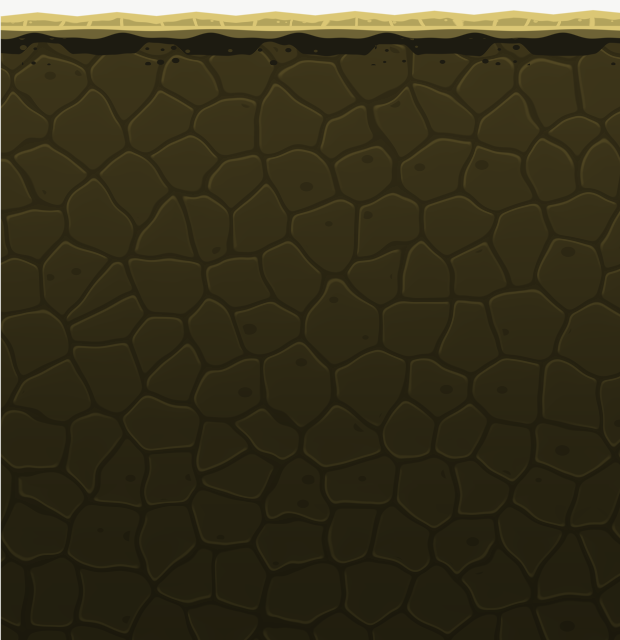
This texture is drawn by a Shadertoy shader. Its source:

```glsl
// Cracked underground stone wall below a dark soil seam and a pale sandy crust.

const vec2 STONE_SIZE = vec2(0.096, 0.080);
const vec3 SKY = vec3(0.97, 0.97, 0.96);
const vec3 SAND = vec3(0.86, 0.78, 0.46);
const vec3 SAND_STONE = vec3(0.70, 0.64, 0.36);
const vec3 OLIVE = vec3(0.43, 0.39, 0.21);
const vec3 SOIL = vec3(0.115, 0.105, 0.065);
const vec3 STONE_TOP = vec3(0.236, 0.206, 0.100);
const vec3 STONE_DEEP = vec3(0.130, 0.117, 0.056);

float hash(vec2 p) {
    return fract(sin(dot(p, vec2(127.1, 311.7))) * 43758.5453);
}

vec2 hash2(vec2 p) {
    return vec2(hash(p), hash(p + 19.7));
}

float noise(vec2 p) {
    vec2 i = floor(p), f = fract(p);
    f = f * f * (3.0 - 2.0 * f);
    return mix(mix(hash(i), hash(i + vec2(1, 0)), f.x),
               mix(hash(i + vec2(0, 1)), hash(i + vec2(1, 1)), f.x), f.y);
}

// 0 at each repeat of a peak, 1 halfway between
float triangle(float x, float peak, float period) {
    return 2.0 * abs(fract((x - peak) / period + 0.5) - 0.5);
}

// Antialiased mask: 1 where d is positive
float cover(float d, float aa) {
    return smoothstep(-aa, aa, d);
}

vec2 stoneSeed(vec2 cell) {
    vec2 jitter = 0.78 * (hash2(cell) - 0.5);
    return (cell + 0.5 + jitter + vec2(0.5 * mod(cell.y, 2.0), 0.0)) * STONE_SIZE;
}

// Rounded distance to the stone border (x) and the border's direction (yz)
vec3 stoneBorder(vec2 p) {
    vec2 base = floor(p / STONE_SIZE), home = vec2(0.0);
    float nearest = 9.0;
    for (int j = -2; j <= 2; j++)
    for (int i = -2; i <= 2; i++) {
        vec2 seed = stoneSeed(base + vec2(i, j));
        float d = distance(seed, p);
        if (d < nearest) { nearest = d; home = seed; }
    }
    float border = 1.0, rounding = 0.007;
    vec2 normal = vec2(0.0);
    for (int j = -2; j <= 2; j++)
    for (int i = -2; i <= 2; i++) {
        vec2 seed = stoneSeed(base + vec2(i, j));
        if (distance(seed, home) < 0.0001) continue;
        vec2 dir = normalize(seed - home);
        float d = dot(0.5 * (seed + home) - p, dir);
        float h = clamp(0.5 + 0.5 * (border - d) / rounding, 0.0, 1.0);
        border = mix(border, d, h) - rounding * h * (1.0 - h);
        normal = mix(normal, dir, h);
    }
    return vec3(border, normal);
}

// Wide fissure wandering around a vertical line
float fissure(vec2 p, float x) {
    float d = (p.x - x - 0.014 * sin(p.y * 24.0)) / 0.016;
    return exp(-d * d);
}

// Scattered oval specks; density runs from 0 to 1
float specks(vec2 p, float size, float density, float aa) {
    vec2 cell = floor(p / size);
    vec2 d = p - (cell + 0.3 + 0.4 * hash2(cell + 5.0)) * size;
    d.y *= 1.4;
    float radius = size * mix(0.10, 0.27, hash(cell + 8.0));
    return cover(radius - length(d), aa) * step(hash(cell + 3.0), density);
}

vec3 stoneWall(vec2 p, float aa) {
    vec3 base = mix(STONE_TOP, STONE_DEEP, smoothstep(0.02, 1.05, p.y));
    vec2 warp = vec2(noise(p * 26.0), noise(p * 26.0 + 40.0)) - 0.5;
    vec3 stone = stoneBorder(p + 0.014 * warp);
    float upper = fissure(p, 0.055) + fissure(p, 0.61);
    float lower = fissure(p, 0.055) + fissure(p, 0.44);
    float wide = mix(upper * (1.0 - smoothstep(0.36, 0.45, p.y)), lower, smoothstep(0.55, 0.65, p.y));
    float inside = stone.x - 0.0038 - 0.0045 * wide;
    // Lit rims face up in the upper wall and down in the deep wall
    float side = mix(-1.0, 1.0, smoothstep(0.62, 0.70, p.y));
    float lit = smoothstep(-0.25, 0.75, stone.z * side - 0.3 * stone.y);
    float rim = cover(inside, aa) * (1.0 - cover(inside - 0.0033, aa));
    vec3 color = mix(base * 0.80, base, cover(inside, aa));
    color *= 1.0 + 0.32 * rim * lit + 0.05 * lit * exp(-max(inside, 0.0) * 70.0);
    float pits = specks(p + 0.4, 0.045, 0.16, aa) * cover(inside - 0.008, aa);
    return color * (1.0 - 0.16 * pits);
}

void mainImage(out vec4 fragColor, in vec2 fragCoord) {
    float aa = 0.8 / iResolution.y;
    vec2 p = vec2(fragCoord.x, iResolution.y - fragCoord.y) / iResolution.y;
    vec3 color = stoneWall(p, aa);

    // Ragged soil seam, notched by rising stone
    float bump = 1.0 - smoothstep(0.20, 0.48, triangle(p.x, 0.0717, 0.18));
    float soilEnd = 0.086 - 0.018 * bump + 0.006 * (noise(p.xx * vec2(45.0, 0.0)) - 0.5);
    color = mix(color, SOIL, cover(soilEnd - p.y, aa));
    float loose = specks(p, 0.022, 0.15 + 0.5 * bump, aa);
    float below = cover(p.y - soilEnd, aa);
    color = mix(color, mix(STONE_TOP, SOIL, below), loose * cover(0.102 - p.y, aa) * cover(p.y - 0.06, aa));

    // Olive shadow under the crust
    float oliveEnd = 0.057 + 0.004 * sin(p.x * 46.0 + 2.0) + 0.002 * sin(p.x * 91.0);
    color = mix(color, OLIVE, cover(oliveEnd - p.y, aa));

    // Sandy crust with slanted inlaid stones
    float crustTop = 0.0195 - 0.004 * p.x + 0.0065 * triangle(p.x, 0.0587, 0.124);
    float crustEnd = 0.047 + 0.0015 * sin(p.x * 33.0);
    color = mix(color, SAND, cover(crustEnd - p.y, aa));
    float column = p.x / 0.052 + 0.4 * noise(p * 30.0) + 9.0 * (p.y - 0.035) * sin(p.x * 17.0);
    float gap = 0.052 * (0.5 - abs(fract(column) - 0.5)) - 0.003;
    float inset = min(p.y - crustTop - 0.009 - 0.004 * noise(p * 70.0), 0.0405 - p.y);
    color = mix(color, SAND_STONE, cover(min(inset, gap), aa));
    color = mix(color, SAND, 0.8 * specks(p, 0.013, 0.25, aa) * cover(inset, aa));

    // Open sky and a thin pale left margin
    color = mix(color, SKY, cover(max(crustTop - p.y, 0.0013 - p.x), aa));
    fragColor = vec4(color, 1.0);
}
```
